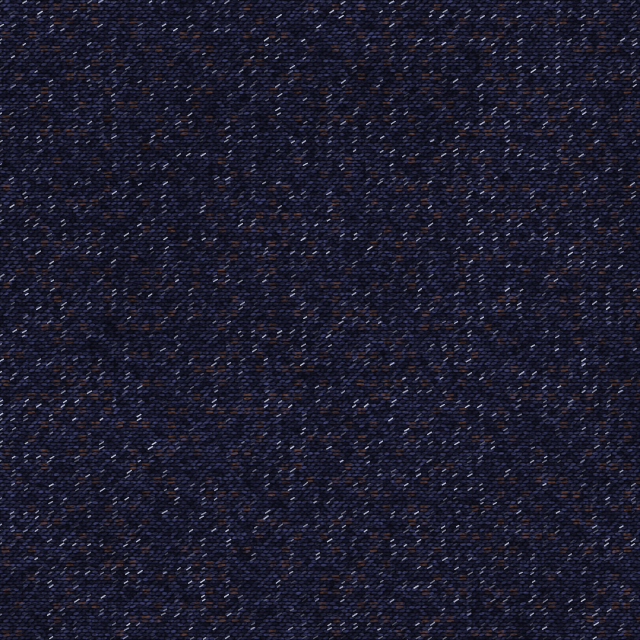
Give the GLSL for this texture, as a Shadertoy shader.

```glsl
// Dark navy woven cloth with brown stitches and pale slanted flecks.

const vec2 STITCHES = vec2(101.0, 184.0);   // small stitches per canvas
const vec2 MOTIFS = vec2(50.5, 46.0);       // brown and pale motifs per canvas

const vec3 GAP = vec3(0.042, 0.043, 0.083);
const vec3 NAVY = vec3(0.172, 0.180, 0.305);
const vec3 BROWN = vec3(0.305, 0.195, 0.150);
const vec3 PALE = vec3(0.70, 0.72, 0.80);

float hash(vec2 p) {
    vec3 q = fract(vec3(p.xyx) * 0.1031);
    q += dot(q, q.yzx + 33.33);
    return fract((q.x + q.y) * q.z);
}

float noise(vec2 p) {
    vec2 i = floor(p);
    vec2 f = fract(p);
    f = f * f * (3.0 - 2.0 * f);
    float low = mix(hash(i), hash(i + vec2(1, 0)), f.x);
    float high = mix(hash(i + vec2(0, 1)), hash(i + vec2(1, 1)), f.x);
    return mix(low, high, f.y);
}

float segmentDistance(vec2 p, vec2 a, vec2 b) {
    vec2 ab = b - a;
    return length(p - a - ab * clamp(dot(p - a, ab) / dot(ab, ab), 0.0, 1.0));
}

// Rounded stroke of the given half length, softened by the pixel size.
float stroke(vec2 p, vec2 halfSpan, float radius, float pixel) {
    float d = segmentDistance(p, -halfSpan, halfSpan);
    return 1.0 - smoothstep(radius - 0.6 * pixel, radius + 0.6 * pixel, d);
}

// Offset rows of slightly tilted, rounded stitches of uneven brightness.
vec3 ground(vec2 uv) {
    vec2 p = uv * STITCHES;
    float row = floor(p.y);
    p.x += 0.5 * mod(row, 2.0);
    vec2 id = floor(p);
    vec2 f = fract(p) - 0.5;
    f.y -= f.x * (hash(id + 7.0) - 0.25) * 0.6;
    float body = 1.0 - smoothstep(0.2, 0.58, length(f * vec2(0.85, 1.0)));
    float light = mix(0.3, 1.1, hash(id + 19.0));
    float rib = mod(row, 4.0) < 0.5 ? 0.78 : 1.0;
    return mix(GAP, NAVY, body * light * rib);
}

// Two stacked bars in some of the motif cells.
float brownBars(vec2 uv, float pixel) {
    vec2 p = uv * MOTIFS;
    vec2 id = floor(p);
    vec2 q = (fract(p) - 0.5) / MOTIFS;
    float present = step(hash(id + 41.0), 0.36);
    float cover = 0.0;
    for (int i = 0; i < 2; i++) {
        float k = float(i);
        float shift = (hash(id + 53.0 + 9.0 * k) - 0.5) * 0.002;
        vec2 center = vec2(shift, (k - 0.5) * 0.0056);
        float strength = mix(0.45, 1.0, hash(id + 67.0 + 5.0 * k));
        cover = max(cover, strength * stroke(q - center, vec2(0.0042, 0.0003), 0.0016, pixel));
    }
    return cover * present;
}

// Pairs of short rising strokes between the brown motifs.
float paleFlecks(vec2 uv, float pixel) {
    vec2 p = uv * MOTIFS + 0.5;
    vec2 id = floor(p);
    vec2 q = (fract(p) - 0.5) / MOTIFS;
    float present = step(hash(id + 83.0), 0.58);
    float cover = 0.0;
    for (int i = 0; i < 2; i++) {
        float k = float(i);
        vec2 seed = id + 97.0 + 13.0 * k;
        vec2 jitter = (vec2(hash(seed), hash(seed + 3.0)) - 0.5) * vec2(0.005, 0.002);
        vec2 center = jitter + vec2(0.001, 0.0055) * (k - 0.5) * 1.3;
        vec2 halfSpan = vec2(0.0030, 0.0019) * mix(0.5, 1.1, hash(seed + 6.0));
        float sheen = hash(seed + 11.0);
        float strength = mix(0.12, 1.0, sheen * sheen);
        cover = max(cover, strength * stroke(q - center, halfSpan, 0.0011, pixel));
    }
    return cover * present;
}

void mainImage(out vec4 fragColor, in vec2 fragCoord) {
    vec2 uv = fragCoord / iResolution.y;
    float pixel = 1.0 / iResolution.y;

    // Slight wander of the threads
    vec2 wander = vec2(noise(uv * 45.0), noise(uv * 45.0 + 71.0)) - 0.5;
    vec2 cloth = uv + wander * 0.0022;

    // Yarn layers with fine fibre grain
    float fibre = noise(uv * vec2(290.0, 350.0));
    vec3 color = ground(cloth);
    color = mix(color, BROWN, 0.8 * brownBars(cloth, pixel));
    color *= mix(0.6, 1.45, fibre);
    color = mix(color, PALE, paleFlecks(cloth, pixel));

    // Faint uneven dyeing
    color *= mix(0.93, 1.07, noise(uv * 6.0));
    fragColor = vec4(color, 1.0);
}
```
